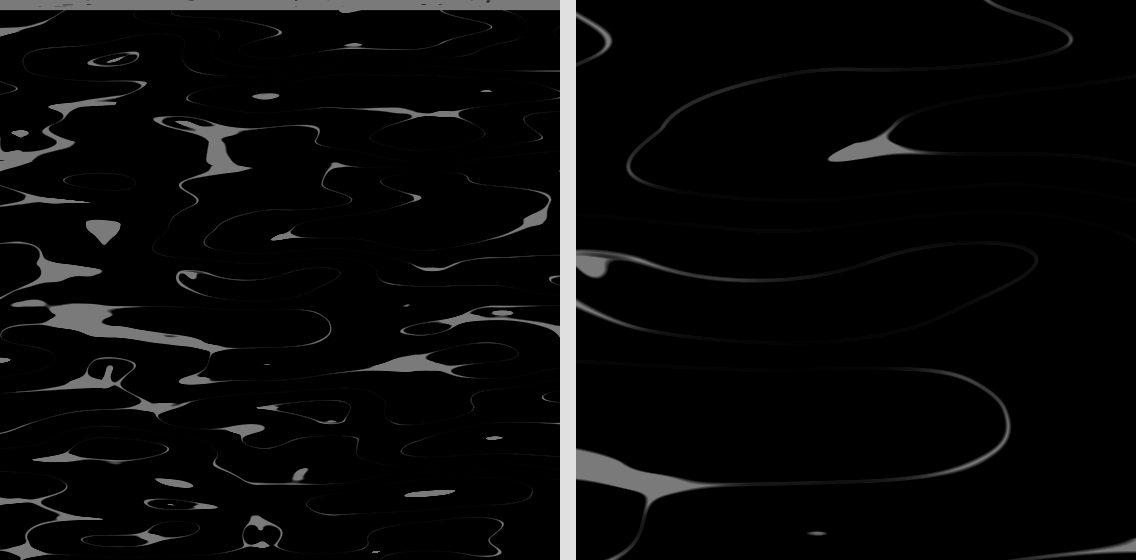
Left, the full canvas; right, a detail of the centre.
This pattern is drawn by a three.js fragment shader. Its source:

```glsl
// Thin grey contour lines of stretched noise on black, swelling where the field is flat.
varying vec2 vUv;

const vec3 BACKGROUND = vec3(0.0);
const vec3 LINE_COLOR = vec3(0.48);
const vec3 SPECK_COLOR = vec3(0.2);
const vec2 CELLS = vec2(3.4, 13.0);      // noise cells across and up
const float BANDS = 4.4;                 // contour levels over the noise range
const float DETAIL = 0.32;               // share of the finer octave
const vec2 WARP_CELLS = vec2(2.3, 3.1);
const float WARP = 0.06;                 // vertical bending of the layers
const float MAX_HALF_WIDTH = 0.14;       // in contour levels, on flat ground
const float FLAT_SLOPE = 13.0;           // slope at which lines start to thin
const float SIDE_WEIGHT = 4.0;           // how much sideways slope thins lines
const vec2 FADE_CELLS = vec2(30.0, 50.0);
const float SOFTNESS = 0.002;            // blur of the edges
const float MIN_REACH = 0.006;           // least blur, in contour levels
const float STRIP_BOTTOM = 0.982;
const vec2 SPECK_CELLS = vec2(70.0, 260.0);
const float STEP = 0.001;                // distance for the slope estimate

float hash(vec2 p) {
  return fract(sin(dot(p, vec2(127.1, 311.7))) * 43758.5453);
}

float valueNoise(vec2 p) {
  vec2 i = floor(p);
  vec2 f = fract(p);
  vec2 s = f * f * (3.0 - 2.0 * f);
  float low = mix(hash(i), hash(i + vec2(1.0, 0.0)), s.x);
  float high = mix(hash(i + vec2(0.0, 1.0)), hash(i + vec2(1.0, 1.0)), s.x);
  return mix(low, high, s.y);
}

// Height of the bent, stretched noise, counted in contour levels
float height(vec2 uv) {
  uv.y += WARP * (valueNoise(uv * WARP_CELLS + 17.0) - 0.5);
  vec2 p = uv * CELLS;
  float n = valueNoise(p + 5.3) + DETAIL * valueNoise(p * 2.1 + 41.7);
  return BANDS * n;
}

// Share of a soft spot covered by the contour lines
float contourLines(vec2 uv, float blur) {
  float h = height(uv);
  vec2 slope = vec2(height(uv + vec2(STEP, 0.0)) - h,
                    height(uv + vec2(0.0, STEP)) - h) / STEP;

  // Steep ground gives hairlines, flat ground gives wedges and spots
  float steepness = length(slope * vec2(SIDE_WEIGHT, 1.0)) / FLAT_SLOPE;
  float halfWidth = MAX_HALF_WIDTH / (1.0 + steepness * steepness * steepness);
  halfWidth *= mix(0.5, 1.5, valueNoise(uv * FADE_CELLS));

  // Box filter, so lines thinner than the blur turn dim
  float d = abs(fract(h) - 0.5);
  float reach = max(0.55 * length(slope) * blur, MIN_REACH);
  float overlap = min(d + reach, halfWidth) - max(d - reach, -halfWidth);
  return clamp(overlap / (2.0 * reach), 0.0, 1.0);
}

void main() {
  float blur = max(fwidth(vUv.y), SOFTNESS);
  vec3 color = mix(BACKGROUND, LINE_COLOR, contourLines(vUv, blur));

  // Plain strip along the top with a few dark specks
  float speck = smoothstep(0.87, 0.95, valueNoise(vUv * SPECK_CELLS));
  speck *= smoothstep(0.985, 0.992, vUv.y);
  vec3 stripColor = mix(LINE_COLOR, SPECK_COLOR, speck);
  float strip = clamp((vUv.y - STRIP_BOTTOM) / blur + 0.5, 0.0, 1.0);
  color = mix(color, stripColor, strip);

  gl_FragColor = vec4(color, 1.0);
}
```
